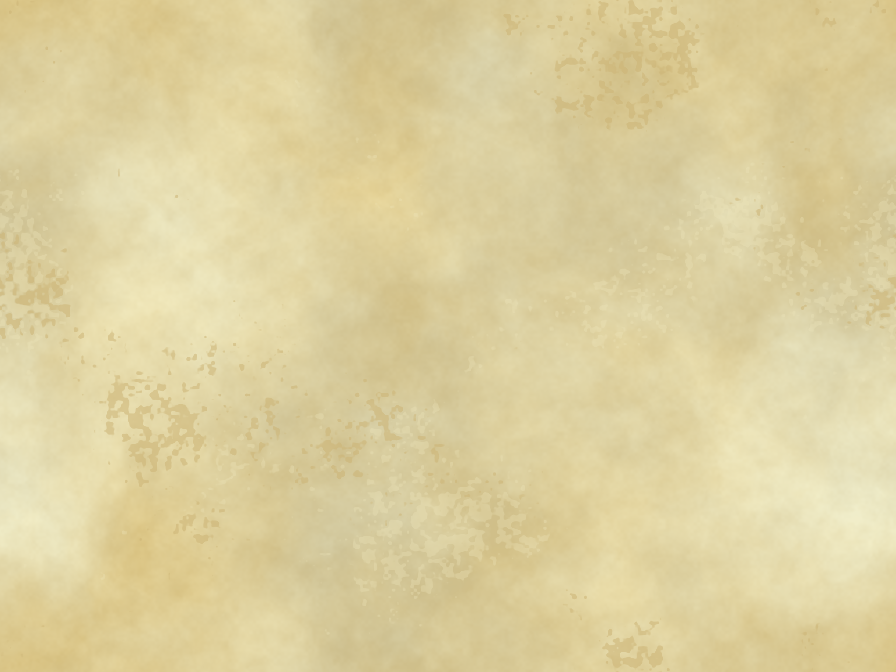
Write a WebGL 1 fragment shader that draws this texture.

```glsl
precision highp float;
// Tileable aged parchment: soft cream and tan clouds, fine mottling, worn flakes.

uniform vec2 u_resolution;

#define CLOUD_CELLS vec2(4.0, 3.0)
#define FLAKE_CELLS vec2(124.0, 93.0)
#define GRAIN_CELLS vec2(256.0, 192.0)
#define CLOUD_CONTRAST 2.5
#define WARP_AMOUNT 0.10
#define MOTTLE_AMOUNT 0.26
#define GRAIN_AMOUNT 0.09
#define TINT_AMOUNT 2.2
#define FLAKE_OPACITY 0.55
#define CHIP_OPACITY 0.30

const vec3 CREAM = vec3(0.945, 0.915, 0.745);
const vec3 TAN = vec3(0.855, 0.790, 0.575);
const vec3 FLAKE_BROWN = vec3(0.800, 0.705, 0.460);
const vec3 CHIP_CREAM = vec3(0.935, 0.905, 0.740);
const vec3 WARM_SHIFT = vec3(0.040, 0.008, -0.050);

float hash(vec2 cell, float seed) {
  return fract(sin(dot(cell, vec2(12.9898, 78.233)) + seed * 37.719) * 43758.5453);
}

// Lattice value, wrapped to a whole number of cells
float lattice(vec2 cell, vec2 period, float seed) {
  return hash(floor(mod(cell + 0.5, period)), seed);
}

float wrappedNoise(vec2 uv, vec2 period, float seed) {
  vec2 p = uv * period + vec2(0.37, 0.71) * seed;
  vec2 cell = floor(p);
  vec2 f = p - cell;
  vec2 w = f * f * f * (f * (f * 6.0 - 15.0) + 10.0);
  float a = lattice(cell, period, seed);
  float b = lattice(cell + vec2(1.0, 0.0), period, seed);
  float c = lattice(cell + vec2(0.0, 1.0), period, seed);
  float d = lattice(cell + vec2(1.0, 1.0), period, seed);
  return mix(mix(a, b, w.x), mix(c, d, w.x), w.y);
}

// Broad fractal noise for clouds, tints and wear
float cloudNoise(vec2 uv, vec2 period, float seed) {
  float sum = 0.0;
  float total = 0.0;
  float weight = 1.0;
  for (int i = 0; i < 7; i++) {
    sum += weight * wrappedNoise(uv, period, seed + float(i));
    total += weight;
    weight *= 0.58;
    period *= 2.0;
  }
  return sum / total;
}

// Small-scale noise for mottling and flakes
float fineNoise(vec2 uv, vec2 period, float seed) {
  return 0.6 * wrappedNoise(uv, period, seed)
       + 0.4 * wrappedNoise(uv, period * 2.0, seed + 1.0);
}

// Ragged specks that grow denser where the wear is strong
float speckles(float fine, float wear) {
  float threshold = mix(0.95, 0.44, wear);
  return smoothstep(threshold, threshold + 0.12, fine) * smoothstep(0.0, 0.3, wear);
}

void main() {
  vec2 uv = gl_FragCoord.xy / u_resolution;

  // Domain warp breaks up the noise grid
  vec2 drift = vec2(cloudNoise(uv, CLOUD_CELLS, 11.0), cloudNoise(uv, CLOUD_CELLS, 23.0));
  vec2 warped = uv + WARP_AMOUNT * (drift - 0.5);

  // Cloud tone with mottling and paper grain
  float clouds = cloudNoise(warped, CLOUD_CELLS, 41.0) - 0.5;
  float mottle = fineNoise(uv, FLAKE_CELLS * 0.5, 57.0) - 0.5;
  float grain = wrappedNoise(uv, GRAIN_CELLS, 63.0) - 0.5;
  float tone = 0.52 + CLOUD_CONTRAST * clouds + MOTTLE_AMOUNT * mottle + GRAIN_AMOUNT * grain;
  vec3 color = mix(TAN, CREAM, clamp(tone, -0.3, 1.15));

  // Golden and greyish stains
  float warmth = cloudNoise(warped, CLOUD_CELLS, 79.0) - 0.5;
  color += WARM_SHIFT * TINT_AMOUNT * warmth;

  // Brown flakes and pale chips gather in worn patches
  float fine = fineNoise(uv, FLAKE_CELLS, 91.0);
  float flakeWear = smoothstep(0.56, 0.80, cloudNoise(warped, CLOUD_CELLS, 103.0));
  float chipWear = smoothstep(0.52, 0.78, cloudNoise(warped, CLOUD_CELLS, 127.0));
  color = mix(color, CHIP_CREAM, CHIP_OPACITY * speckles(1.0 - fine, chipWear));
  color = mix(color, FLAKE_BROWN, FLAKE_OPACITY * speckles(fine, flakeWear));

  gl_FragColor = vec4(color, 1.0);
}
```
